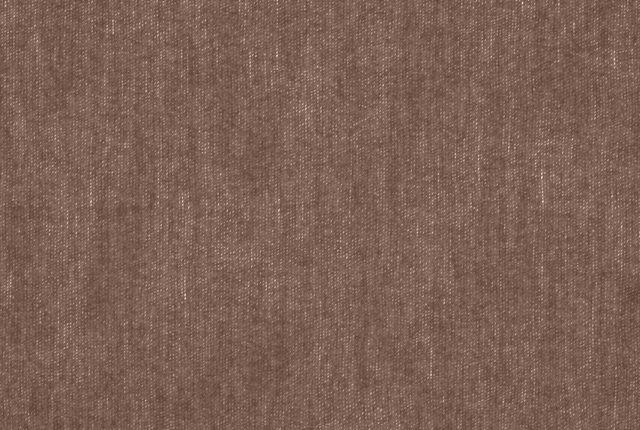
Reproduce this texture procedurally as a WebGL 2 fragment shader.

```glsl
#version 300 es
precision highp float;
// Worn brown twill cloth with fine uneven stitches and faint broken vertical slubs.

#define WARP_COUNT 143.0
#define WEFT_COUNT 128.0
#define TWILL_STEP 0.45
#define STITCH_LEAN 0.45
#define BASE_TONE 0.464
#define STITCH_GAIN 0.135
#define SLUB_GAIN 0.14
#define THREAD_GAIN 0.055
#define CLOUD_GAIN 0.026
#define GRAIN_GAIN 0.10
#define DYE_OFFSET vec3(0.0, -0.11, -0.16)

uniform vec2 u_resolution;
out vec4 fragColor;

const float PI = 3.14159;

float hash(vec2 p) {
    vec3 q = fract(vec3(p.xyx) * vec3(0.1031, 0.1030, 0.0973));
    q += dot(q, q.yzx + 33.33);
    return fract((q.x + q.y) * q.z);
}

float noise(vec2 p) {
    vec2 cell = floor(p);
    vec2 f = fract(p);
    f = f * f * (3.0 - 2.0 * f);
    float low = mix(hash(cell), hash(cell + vec2(1.0, 0.0)), f.x);
    float high = mix(hash(cell + vec2(0.0, 1.0)), hash(cell + vec2(1.0, 1.0)), f.x);
    return mix(low, high, f.y);
}

float fbm(vec2 p) {
    float sum = 0.0;
    float weight = 0.5;
    for (int i = 0; i < 4; i++) {
        sum += weight * noise(p);
        p = p * 2.03 + 17.3;
        weight *= 0.5;
    }
    return sum / 0.9375;
}

// Rounded bump, zero at the borders of a unit cell
float bump(float offset) {
    float c = cos(PI * offset);
    return c * c;
}

void main() {
    vec2 uv = gl_FragCoord.xy / u_resolution;
    vec2 p = gl_FragCoord.xy / u_resolution.y;

    // Drift of the threads, slow and fine
    vec2 cloth = p;
    cloth.x += 0.006 * (noise(p * vec2(9.0, 8.0)) - 0.5);
    cloth.y += 0.010 * (noise(p * vec2(14.0, 9.0) + 40.0) - 0.5);
    cloth.y += 0.004 * (noise(p * vec2(60.0, 40.0) + 20.0) - 0.5);

    // Wear: weak patches and narrow vertical bands
    float patches = fbm(p * vec2(7.0, 5.0) + 8.0) - 0.5;
    float bands = noise(p * vec2(65.0, 6.0) + 60.0) - 0.5;
    float wear = clamp(1.0 + 0.8 * patches + 0.6 * bands, 0.4, 1.6);

    // Stitches stepped from thread to thread along the twill
    float warp = cloth.x * WARP_COUNT;
    float thread = floor(warp);
    float across = fract(warp) - 0.5;
    float weft = cloth.y * WEFT_COUNT - thread * TWILL_STEP - across * STITCH_LEAN;
    weft += 0.6 * noise(vec2(thread + 900.0, cloth.y * 30.0));
    float along = fract(weft) - 0.5;
    float luck = hash(vec2(thread, floor(weft) + 100.0));
    float stitch = bump(across) * bump(along) * (0.3 + 1.5 * luck * luck);

    // Pale slubs: single threads that come and go
    float slub = smoothstep(0.64, 1.0, noise(vec2(thread + 300.0, cloth.y * 15.0)));
    slub *= 0.4 + 0.6 * step(0.6, hash(vec2(thread, 500.0)));
    slub *= bump(across) * (0.4 + 0.6 * bump(along)) * (0.4 + luck);

    // Uneven yarn and fine fibre
    float yarn = noise(vec2(warp, cloth.y * 22.0) + 700.0) - 0.5;
    float filling = noise(vec2(cloth.x * 42.0, cloth.y * WEFT_COUNT) + 90.0) - 0.5;
    float fibre = noise(vec2(p.x * 290.0 - p.y * 60.0, p.y * 230.0) + 71.0) - 0.5;

    float tone = BASE_TONE;
    tone += STITCH_GAIN * stitch * wear;
    tone += SLUB_GAIN * slub * wear;
    tone += THREAD_GAIN * (yarn + 0.9 * filling);
    tone += CLOUD_GAIN * (patches + bands);
    tone += GRAIN_GAIN * fibre;

    // Gentle fall of light towards the edges
    vec2 centred = uv - 0.5;
    tone -= 0.04 * dot(centred, centred);

    fragColor = vec4(clamp(vec3(tone) + DYE_OFFSET, 0.0, 1.0), 1.0);
}
```
